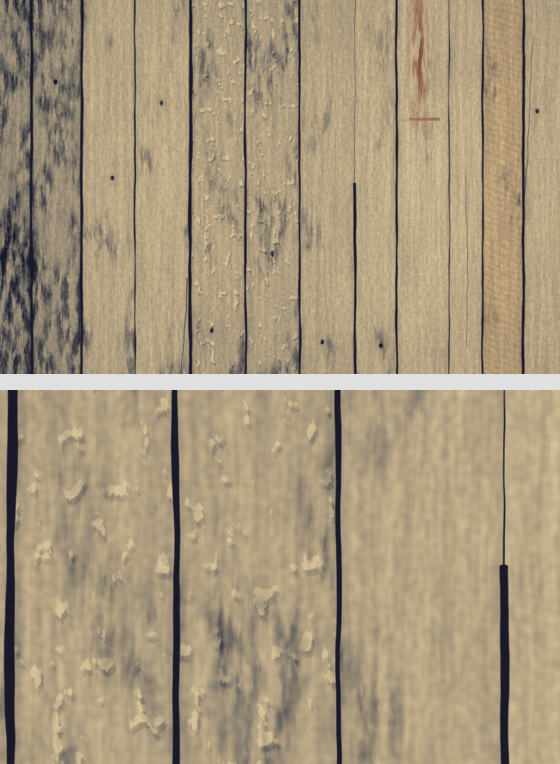
Top, the full canvas; bottom, a detail of the centre.
This texture is drawn by a Shadertoy shader. Its source:

```glsl
#define SEAMS 11
#define BASE_TONE 0.95
#define WEAR_DARKENING 0.27
#define STAIN_DEPTH 0.44
#define GRAIN_DEPTH 0.13
#define SPECKLE_DEPTH 0.11
#define SEAM_WOBBLE 0.0022
#define SEAM_SHADE 0.16
#define VIGNETTE 0.13
#define NAIL_RADIUS 0.0032
#define NAIL_CHANCE 0.6

// Seam positions and half widths, in canvas widths
const float SEAM_X[SEAMS] = float[](.056, .146, .241, .340, .438, .535, .634, .708, .802, .862, .935);
const float SEAM_HALF[SEAMS] = float[](.0023, .0023, .0012, .0027, .0018, .0017, .0022, .0018, .0009, .0015, .0022);
const float PLANK_WEAR[SEAMS + 1] = float[](.95, .88, .36, .34, .56, .60, .48, .32, .20, .22, .38, .24);

// Wood tones from deep gap to bleached surface
const vec3 WOOD[6] = vec3[](vec3(.10, .10, .16), vec3(.28, .27, .30), vec3(.44, .42, .38),
                            vec3(.59, .54, .46), vec3(.71, .64, .51), vec3(.83, .75, .59));
const vec3 RED_PAINT = vec3(.47, .23, .18);
const vec3 WARM_TINT = vec3(1.01, .96, .91);

float hash(vec2 p) {
    vec3 h = fract(p.xyx * vec3(.1031, .1030, .0973));
    h += dot(h, h.yzx + 33.33);
    return fract((h.x + h.y) * h.z);
}

float cornerSlope(vec2 cell, vec2 offset) {
    float angle = 6.2832 * hash(cell);
    return dot(vec2(cos(angle), sin(angle)), offset);
}

float gradientNoise(vec2 p) {
    vec2 c = floor(p), f = fract(p);
    vec2 u = f * f * f * (f * (f * 6. - 15.) + 10.);
    vec2 e = vec2(1, 0);
    return mix(mix(cornerSlope(c, f), cornerSlope(c + e.xy, f - e.xy), u.x),
               mix(cornerSlope(c + e.yx, f - e.yx), cornerSlope(c + 1., f - 1.), u.x), u.y);
}

float fbm(vec2 p) {
    float sum = 0., amp = 1.;
    for (int i = 0; i < 4; i++) {
        sum += amp * gradientNoise(p);
        p = p * 2.03 + 17.3;
        amp *= .5;
    }
    return sum;
}

// Wavering split that tapers from a to b
float crack(vec2 p, vec2 a, vec2 b, float halfWidth, float px) {
    p.x += .004 * gradientNoise(vec2(a.x * 90., p.y * 22.));
    float t = clamp(dot(p - a, b - a) / dot(b - a, b - a), 0., 1.);
    float d = length(p - mix(a, b, t));
    return 1. - smoothstep(-px, px, d - halfWidth * (1. - .7 * t));
}

vec3 woodColor(float tone) {
    float t = clamp(tone, 0., 1.) * 5.;
    int k = int(min(t, 4.));
    return mix(WOOD[k], WOOD[k + 1], t - float(k));
}

void mainImage(out vec4 fragColor, in vec2 fragCoord) {
    float px = 1. / iResolution.x;
    vec2 p = fragCoord * px;

    // Seams, and the plank lying between them
    int plank = 0;
    float left = 0., right = 1., gap = 0., shade = 0.;
    for (int i = 0; i < SEAMS; i++) {
        float id = float(i);
        float x = SEAM_X[i] + SEAM_WOBBLE * fbm(vec2(id * 7.3 + .4, p.y * 9.));
        float halfWidth = SEAM_HALF[i] * (1. + .6 * gradientNoise(vec2(id * 3.7, p.y * 16.)));
        if (i == 6) halfWidth *= mix(1., .2, smoothstep(-px, px, p.y - .341));
        float d = abs(p.x - x);
        gap = max(gap, (1. - smoothstep(-px, px, d - halfWidth)) * min(1., halfWidth / px + .25));
        shade = max(shade, exp(-d * 220.) * halfWidth / .002);
        if (p.x > x) { plank = i + 1; left = x; }
        else right = min(right, x);
    }
    float id = float(plank);
    float wear = PLANK_WEAR[plank];

    // Grain coordinates differ on every plank
    vec2 q = p + vec2(id * .37, id * 5.13);
    q.x += .006 * gradientNoise(q * vec2(14., 5.));

    // Weather stains broken up by the grain
    float lowLeft = smoothstep(.3, .0, p.y) * smoothstep(.5, .2, p.x);
    float patches = smoothstep(-.1, .6, fbm(q * vec2(20., 7.)) + wear - .6 + .35 * lowLeft);
    float broken = smoothstep(-.4, .45, fbm(q * vec2(85., 24.)));
    float soot = exp(-dot((p - vec2(.02, .22)) * vec2(22., 11.), (p - vec2(.02, .22)) * vec2(22., 11.)));

    float tone = BASE_TONE - WEAR_DARKENING * wear - STAIN_DEPTH * patches * broken;
    tone -= .4 * soot * smoothstep(-.3, .3, fbm(q * vec2(40., 18.)));
    tone += GRAIN_DEPTH * fbm(q * vec2(120., 6.));
    tone += SPECKLE_DEPTH * (gradientNoise(q * vec2(240., 70.)) + gradientNoise(q * 190.));

    // Raised flakes on the two roughest planks
    if (plank == 4 || plank == 5) {
        vec2 flakeUv = q * vec2(75., 58.);
        float flake = smoothstep(.3, .5, fbm(flakeUv));
        float under = smoothstep(.3, .5, fbm(flakeUv + vec2(-.12, .22)));
        tone += .2 * flake - .16 * under * (1. - flake);
    }

    // Saw marks across one plank
    float sawn = plank == 10 ? 1. : 0.;
    tone += .035 * sawn * sin(p.y * 520. + p.x * 210. + 5. * gradientNoise(q * 25.));

    // Seam shading and darkened corners
    vec2 fromCentre = fragCoord / iResolution.xy - .5;
    tone -= SEAM_SHADE * shade + VIGNETTE * dot(fromCentre, fromCentre) * 2.;

    // Nail holes, at most one per plank
    vec2 nail = vec2(mix(left, right, .35 + .3 * hash(vec2(id, 4.))), .64 * hash(vec2(id, 9.)));
    vec2 toNail = (p - nail) * vec2(1., .75);
    toNail += .0012 * gradientNoise(p * 300.);
    float hole = 1. - smoothstep(-px, px, length(toNail) - NAIL_RADIUS);
    float halo = exp(-length(toNail) * 160.);
    tone -= step(hash(vec2(id, 21.)), NAIL_CHANCE) * (.6 * hole + .15 * halo);

    // Long splits
    float split = crack(p, vec2(.335, .17), vec2(.324, .0), .0013, px);
    split = max(split, .75 * crack(p, vec2(.835, .19), vec2(.832, .36), .0009, px));
    split = max(split, .75 * crack(p, vec2(.835, .19), vec2(.833, .05), .0009, px));
    split = max(split, .8 * crack(p, vec2(.938, .32), vec2(.952, .6), .0012, px));
    tone = mix(tone, .1, .8 * split);

    // Worn red paint, with one crosswise scrape
    vec3 color = woodColor(tone) * mix(vec3(1.), WARM_TINT, sawn);
    vec2 fromPaint = (p - vec2(.749, .57)) * vec2(62., 9.);
    float paint = exp(-dot(fromPaint, fromPaint)) * smoothstep(-.25, .35, fbm(q * vec2(95., 15.)));
    vec2 fromScrape = abs(p - vec2(.758, .455)) - vec2(.026, .0012);
    float scrape = 1. - smoothstep(0., .003, max(fromScrape.x, fromScrape.y));
    color = mix(color, RED_PAINT, max(.8 * paint, .5 * scrape));

    fragColor = vec4(mix(color, WOOD[0], gap), 1.);
}
```
